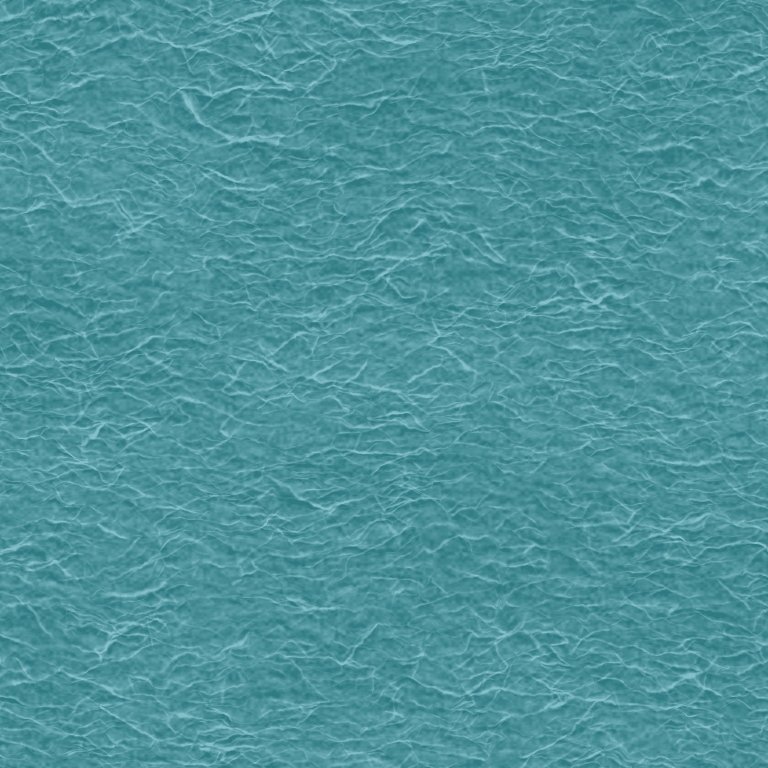
This texture is drawn by a Shadertoy shader. Its source:

```glsl
// Teal leather with fine, mostly horizontal creases lit from above
const vec3 BASE_COLOUR = vec3(0.288, 0.566, 0.600);
const vec3 LIGHT_STEP = vec3(0.170, 0.138, 0.140);  // colour change per unit of light
const int LAYERS = 5;
const vec2 FIRST_CELLS = vec2(8.0, 19.0);   // cells per canvas in the coarsest layer
const float LAYER_RATIO = 1.38;
const float LAYER_FADE = 0.90;
const float LAYER_TILT = 0.30;
const float RIDGE_WIDTH = 0.0025;
const float RIDGE_LIGHT = 1.35;
const float SHADOW_WIDTH = 0.0060;
const float SHADOW_DEPTH = 0.72;
const float CRINKLE_LIGHT = 1.45;
const float PORE_LIGHT = 0.60;
const float MOTTLE_LIGHT = 0.50;

vec2 hash22(vec2 p) {
    vec3 q = fract(vec3(p.xyx) * vec3(0.1031, 0.1030, 0.0973));
    q += dot(q, q.yzx + 33.33);
    return fract((q.xx + q.yz) * q.zy);
}

float noise(vec2 p) {
    vec2 cell = floor(p);
    vec2 f = fract(p);
    f = f * f * (3.0 - 2.0 * f);
    float low = mix(hash22(cell).x, hash22(cell + vec2(1, 0)).x, f.x);
    float high = mix(hash22(cell + vec2(0, 1)).x, hash22(cell + vec2(1, 1)).x, f.x);
    return mix(low, high, f.y);
}

float fbm(vec2 p) {
    float sum = 0.0;
    float weight = 0.533;
    for (int i = 0; i < 4; i++) {
        sum += weight * noise(p);
        p = mat2(1.6, 1.2, -1.2, 1.6) * p + 17.3;
        weight *= 0.5;
    }
    return sum;
}

vec2 fbm2(vec2 p) {
    return vec2(fbm(p), fbm(p + 41.7)) - 0.5;
}

// Nearest cell border: x distance in canvas units, y slope of its normal, z random strength
vec3 cellBorder(vec2 p, vec2 cells, float seed) {
    vec2 q = p * cells + seed;
    vec2 home = floor(q);
    vec2 nearCell = home;
    vec2 nearOffset = vec2(0.0);
    float best = 1e5;
    for (int y = -1; y <= 1; y++)
    for (int x = -1; x <= 1; x++) {
        vec2 cell = home + vec2(x, y);
        vec2 offset = cell + hash22(cell) - q;
        float d = dot(offset, offset);
        if (d < best) {
            best = d;
            nearCell = cell;
            nearOffset = offset;
        }
    }
    vec3 border = vec3(1e5, 0.0, 0.0);
    for (int y = -2; y <= 2; y++)
    for (int x = -2; x <= 2; x++) {
        if (x == 0 && y == 0) continue;
        vec2 cell = nearCell + vec2(x, y);
        vec2 offset = cell + hash22(cell) - q;
        vec2 between = offset - nearOffset;
        vec2 slope = between * cells;
        float d = 0.5 * dot(nearOffset + offset, between) / length(slope);
        if (d < border.x)
            border = vec3(d, normalize(slope).y, hash22(cell + nearCell + 7.0).x);
    }
    return border;
}

// Bright ridge on each border with a soft shadow below it
float creaseLight(vec2 p, float pixel) {
    float light = 0.0;
    float strength = 1.0;
    vec2 cells = FIRST_CELLS;
    for (int i = 0; i < LAYERS; i++) {
        float k = float(i);
        float angle = LAYER_TILT * sin(k * 2.4 + 0.2);
        vec2 r = mat2(cos(angle), sin(angle), -sin(angle), cos(angle)) * p;
        vec3 border = cellBorder(r, cells, 50.0 + 23.7 * k);
        float mask = smoothstep(0.39, 0.66, fbm(r * vec2(11.0, 20.0) * (1.0 + 0.25 * k) + 31.0 * k));
        mask *= mix(0.2, 1.0, border.z);
        float width = max(RIDGE_WIDTH * mix(0.65, 1.0, mask) * (1.0 - 0.1 * k), 0.75 * pixel);
        float ridge = exp(-pow(border.x / width, 2.0)) * (0.15 + 0.85 * abs(border.y));
        float below = max(border.y, 0.0) * smoothstep(0.0, 0.003, border.x);
        float shadow = below * exp(-border.x / SHADOW_WIDTH);
        light += strength * mask * (RIDGE_LIGHT * ridge - SHADOW_DEPTH * shadow);
        strength *= LAYER_FADE;
        cells *= LAYER_RATIO;
    }
    return light;
}

void mainImage(out vec4 fragColor, in vec2 fragCoord) {
    vec2 p = fragCoord / iResolution.y;

    // Bend the creases broadly, then roughen them
    vec2 bent = p + 0.06 * fbm2(p * 4.0) + 0.018 * fbm2(p * 22.0 + 9.0);
    bent += 0.006 * fbm2(p * 75.0 + 5.0);
    float light = creaseLight(bent, 1.0 / iResolution.y);

    // Small embossed wrinkles, pores and broad mottling
    vec2 q = bent * vec2(38.0, 85.0);
    light += CRINKLE_LIGHT * (fbm(q) - fbm(q + vec2(0.1, 0.45)));
    light += PORE_LIGHT * (noise(p * vec2(210.0, 240.0)) - 0.5);
    light += MOTTLE_LIGHT * (fbm(p * vec2(5.0, 8.0) + 60.0) - 0.5);

    light = clamp(light, -0.60, 1.35);
    fragColor = vec4(BASE_COLOUR + LIGHT_STEP * light, 1.0);
}
```
